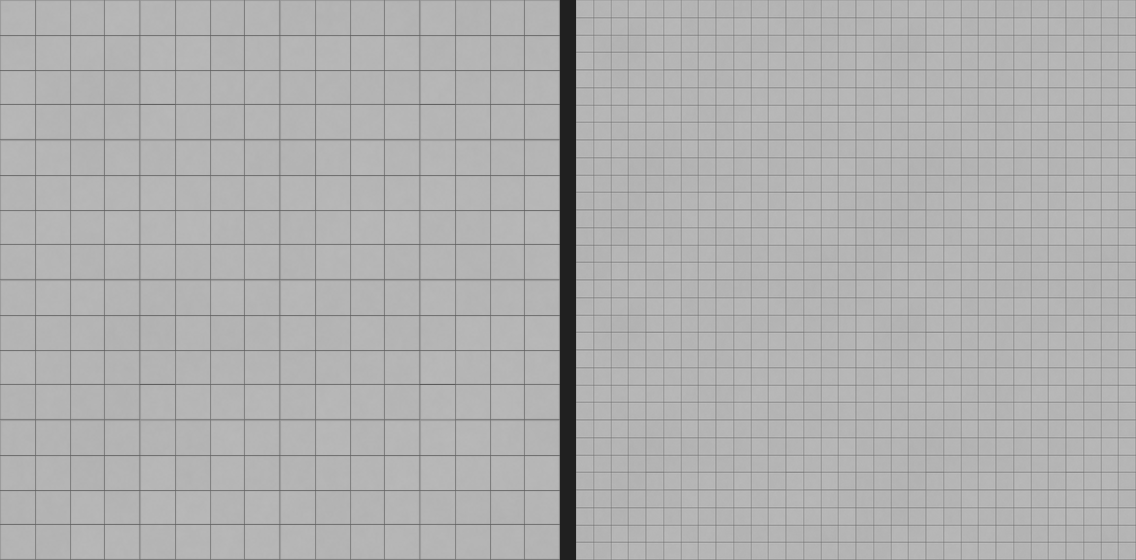
Left, the tile; right, the same tile 2 across and 2 down.
Write a Shadertoy shader that draws this pattern.

```glsl
// Pale grey square tiles, 16 by 16, parted by hairline joints.
// Each joint is a box-filtered line; every fourth one is softer, with a pale twin beside it.
// Wrapping value noise clouds and mottles the tiles, so the canvas repeats seamlessly.

const float TILES = 16.0;
const float HAIRLINE = 1.0 / 512.0;
const float TILE_GREY = 0.708;
const float VERTICAL_GREY = 0.505;
const float HORIZONTAL_GREY = 0.45;
const float SOFT_LIFT = 0.045;
const float TWIN_GREY = 0.61;

float hash(vec2 p) {
    vec3 q = fract(vec3(p.xyx) * 0.1031);
    q += dot(q, q.yzx + 33.33);
    return fract((q.x + q.y) * q.z);
}

// Value noise over the unit square that wraps after a whole number of cells.
float wrappedNoise(vec2 uv, vec2 cells) {
    vec2 p = uv * cells;
    vec2 i = floor(p);
    vec2 f = smoothstep(0.0, 1.0, p - i);
    float low = mix(hash(mod(i, cells)), hash(mod(i + vec2(1, 0), cells)), f.x);
    float high = mix(hash(mod(i + vec2(0, 1), cells)), hash(mod(i + 1.0, cells)), f.x);
    return mix(low, high, f.y);
}

// Share of a pixel covered by a line of the given width at distance d.
float lineCoverage(float d, float width, float pixel) {
    float overlap = min(d + 0.5 * pixel, 0.5 * width) - max(d - 0.5 * pixel, -0.5 * width);
    return clamp(overlap / pixel, 0.0, 1.0);
}

float nearestJoint(float s) {
    return floor(s * TILES + 0.5);
}

// 1 for every fourth joint, otherwise 0.
float softJoint(float joint) {
    return 1.0 - step(0.5, mod(joint, 4.0));
}

// Tone across one joint: a dark hairline half a width off the even grid,
// and on soft joints a pale twin on the far side.
float jointTone(float face, float s, float joint, float grey, float pixel) {
    float soft = softJoint(joint);
    float k = mod(joint, 4.0);
    float side = (k == 1.0 || k == 2.0) ? 1.0 : -1.0;
    float offset = s - joint / TILES;
    float dark = lineCoverage(abs(offset - 0.5 * side * HAIRLINE), HAIRLINE, pixel);
    float twin = lineCoverage(abs(offset + 0.5 * side * HAIRLINE), HAIRLINE, pixel) * soft;
    return face + dark * (grey + SOFT_LIFT * soft - face) + twin * (TWIN_GREY - face);
}

// Small change of tone from one joint segment to the next.
float segmentTone(float joint, float segment, float seed) {
    return 0.03 * (hash(mod(vec2(joint, segment), TILES) + seed) - 0.5);
}

// In every eighth column, one tile has a darker top and a paler bottom joint.
float oddTileTone(float joint, float column) {
    if (mod(column, 8.0) != 4.0) return 0.0;
    float row = mod(joint, 8.0);
    return row == 3.0 ? -0.08 : (row == 4.0 ? 0.08 : 0.0);
}

float tileTone(vec2 p, vec2 tile) {
    float grain = wrappedNoise(p, vec2(256.0)) - 0.5;
    float mottle = wrappedNoise(p, vec2(80.0, 64.0)) - 0.5;
    float cloud = wrappedNoise(p, vec2(6.0, 5.0)) - 0.5;
    float batch = hash(tile + 71.0) - 0.5;
    return TILE_GREY + 0.008 * grain + 0.008 * mottle + 0.012 * cloud + 0.012 * batch;
}

void mainImage(out vec4 fragColor, in vec2 fragCoord) {
    vec2 pixel = 1.0 / iResolution.xy;
    vec2 p = fragCoord * pixel;
    p.y = 1.0 - p.y; // rows count downward
    vec2 tile = floor(p * TILES);

    // Tile faces
    float face = tileTone(p, tile);

    // Vertical joints
    float column = nearestJoint(p.x);
    float verticalGrey = VERTICAL_GREY + segmentTone(column, tile.y, 17.0);
    float vertical = jointTone(face, p.x, column, verticalGrey, pixel.x);

    // Horizontal joints
    float row = nearestJoint(p.y);
    float horizontalGrey = HORIZONTAL_GREY + segmentTone(row, tile.x, 43.0)
        + oddTileTone(row, tile.x);
    float horizontal = jointTone(face, p.y, row, horizontalGrey, pixel.y);

    // The darker joint wins, with a slight deepening at crossings
    float grey = min(vertical, horizontal) - 0.25 * (face - max(vertical, horizontal));
    fragColor = vec4(vec3(grey), 1.0);
}
```
